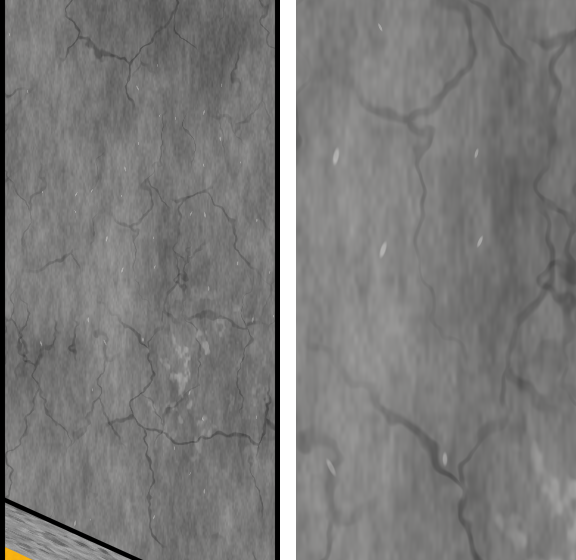
Left: the whole. Right: its middle third, enlarged.
Reproduce this texture procedurally as a Shadertoy shader.

```glsl
// Weathered grey concrete wall with cracks and chips, black side borders and a slanted kerb.

const vec3 BLACK = vec3(0.0);
const vec3 KERB_GREY = vec3(0.57, 0.57, 0.57);
const vec3 YELLOW = vec3(0.96, 0.69, 0.07);

float hash(vec2 p) {
    vec3 q = fract(vec3(p.xyx) * 0.1031);
    q += dot(q, q.yzx + 33.33);
    return fract((q.x + q.y) * q.z);
}

vec2 hash2(vec2 p) {
    return vec2(hash(p), hash(p + vec2(57.0, 113.0)));
}

float noise(vec2 p) {
    vec2 i = floor(p), f = fract(p);
    f = f * f * (3.0 - 2.0 * f);
    return mix(mix(hash(i), hash(i + vec2(1, 0)), f.x),
               mix(hash(i + vec2(0, 1)), hash(i + vec2(1, 1)), f.x), f.y);
}

// Layered noise, centred on zero
float fbm(vec2 p, int octaves) {
    float sum = 0.0, amp = 0.5;
    for (int i = 0; i < octaves; i++) {
        sum += amp * (noise(p) - 0.5);
        p = mat2(1.96, 0.2, -0.2, 1.96) * p + 17.3;
        amp *= 0.55;
    }
    return sum;
}

// Distance to the nearest border between random cells
float cellEdge(vec2 p) {
    vec2 cell = floor(p), nearest = vec2(0.0);
    float best = 9.0, edge = 9.0;
    for (int k = 0; k < 25; k++) {
        vec2 c = cell + vec2(k % 5 - 2, k / 5 - 2);
        vec2 r = c + hash2(c) - p;
        if (dot(r, r) < best) { best = dot(r, r); nearest = r; }
    }
    for (int k = 0; k < 25; k++) {
        vec2 c = cell + vec2(k % 5 - 2, k / 5 - 2);
        vec2 r = c + hash2(c) - p, d = r - nearest;
        if (dot(d, d) > 1e-4) edge = min(edge, dot(0.5 * (r + nearest), normalize(d)));
    }
    return edge;
}

// Meandering cracks that fade in and out
float cracks(vec2 p, vec2 scale, float width, float seed) {
    vec2 warp = vec2(fbm(p * 9.0 + seed, 4), fbm(p * 9.0 + seed + 40.0, 4));
    float edge = cellEdge((p + 0.13 * warp) * scale + seed) / scale.x;
    float fade = smoothstep(-0.06, 0.16, fbm(p * 4.0 + seed + 9.0, 2));
    return fade * (1.0 - smoothstep(0.2 * width, width, edge));
}

// Sparse pale chips, tall and slightly tilted
float chips(vec2 p, vec2 scale, float density) {
    vec2 q = p * scale, cell = floor(q);
    vec2 r = (fract(q) - 0.3 - 0.4 * hash2(cell)) / scale;
    r.x += r.y * (hash(cell + 7.0) - 0.5);
    float size = mix(0.4, 1.0, hash(cell + 23.0));
    float d = length(r / (vec2(0.005, 0.014) * size));
    return step(1.0 - density, hash(cell + 71.0)) * (1.0 - smoothstep(0.4, 1.0, d));
}

float blob(vec2 p, vec2 centre, vec2 radius) {
    vec2 d = (p - centre) / radius;
    return exp(-dot(d, d));
}

vec3 concrete(vec2 p) {
    // Broad stains and worn patches
    float tone = 0.463 + 0.17 * fbm(p * vec2(5.0, 2.8) + 3.0, 4);
    tone += 0.04 * blob(p, vec2(0.42, 1.0), vec2(0.2, 0.5));
    tone -= 0.05 * blob(p, vec2(0.55, 1.95), vec2(0.35, 0.25));
    tone -= 0.04 * blob(p, vec2(0.83, 0.58), vec2(0.13, 0.25));
    // Vertical brushing and fine grain
    tone += 0.12 * fbm(p * vec2(22.0, 7.0), 3);
    tone += 0.13 * fbm(p * vec2(70.0, 17.0), 3);
    tone += 0.05 * (noise(p * vec2(190.0, 85.0)) - 0.5);
    // Scuffed area at the lower right
    float scuff = smoothstep(0.08, 0.25, fbm(p * vec2(34.0, 20.0) + 61.0, 3));
    tone += 0.13 * scuff * blob(p, vec2(0.72, 0.65), vec2(0.22, 0.3));
    // Cracks and chips
    tone -= 0.10 * cracks(p, vec2(3.4, 2.3), 0.0075, 5.0);
    tone -= 0.07 * cracks(p, vec2(6.0, 2.4), 0.0055, 31.0);
    tone += 0.15 * chips(p, vec2(17.0, 11.0), 0.13);
    return tone * vec3(1.004, 1.0, 0.994);
}

vec3 kerb(vec2 p) {
    vec2 along = vec2(p.x - 0.45 * p.y, p.y + 0.45 * p.x);
    float grain = 0.32 * fbm(along * vec2(22.0, 100.0), 4);
    float scratches = smoothstep(0.06, 0.2, fbm(along * vec2(14.0, 75.0) + 8.0, 3));
    return KERB_GREY + grain - 0.12 * scratches;
}

void mainImage(out vec4 fragColor, in vec2 fragCoord) {
    vec2 p = fragCoord / iResolution.x;
    float aa = 0.7 / iResolution.x;

    // Heights above the slanted joint and the painted corner
    float joint = (p.y + 0.452 * p.x - 0.222) * 0.911;
    float paint = (p.y + 0.47 * p.x - 0.055) * 0.905;

    vec3 color = mix(kerb(p), concrete(p), smoothstep(-aa, aa, joint));
    vec3 paintColor = YELLOW * (1.0 + 0.12 * fbm(p * 60.0, 3));
    color = mix(paintColor, color, smoothstep(-aa, aa, paint));
    color = mix(BLACK, color, smoothstep(-aa, aa, abs(joint) - 0.008));

    // Side borders
    float side = 0.482 - abs(p.x - 0.5);
    color = mix(BLACK, color, smoothstep(-aa, aa, side));
    fragColor = vec4(clamp(color, 0.0, 1.0), 1.0);
}
```
